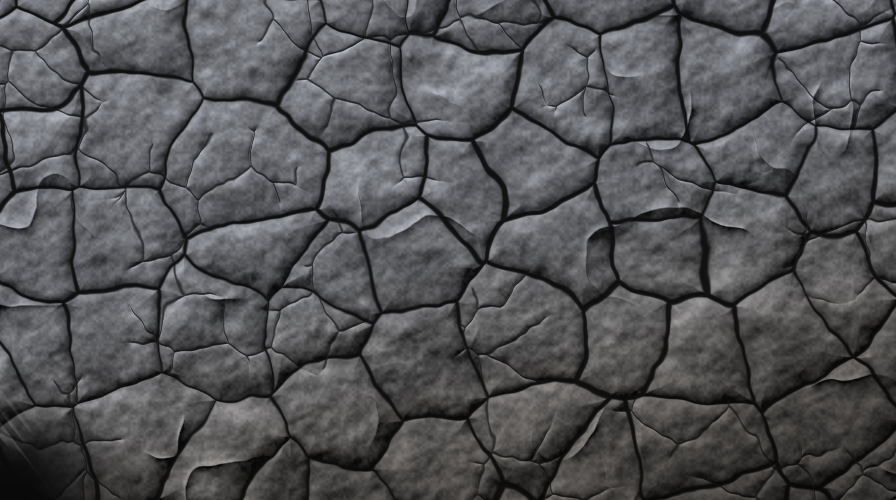
This texture is drawn by a Shadertoy shader. Its source:

```glsl
float hash(vec2 p) {
    return fract(sin(dot(p, vec2(127.1, 311.7))) * 43758.5453);
}

vec2 hash2(vec2 p) {
    return vec2(hash(p), hash(p + 57.3));
}

float noise(vec2 p) {
    vec2 i = floor(p), f = fract(p);
    f = f * f * (3.0 - 2.0 * f);
    return mix(mix(hash(i), hash(i + vec2(1, 0)), f.x),
               mix(hash(i + vec2(0, 1)), hash(i + vec2(1, 1)), f.x), f.y);
}

float fbm(vec2 p) {
    float sum = 0.0, amp = 0.5;
    for (int i = 0; i < 4; i++) {
        sum += amp * noise(p);
        p = mat2(1.6, 1.2, -1.2, 1.6) * p + 7.7;
        amp *= 0.47;
    }
    return sum;
}

vec2 warp(vec2 p, float freq) {
    return vec2(fbm(p * freq), fbm(p * freq + 31.4)) - 0.47;
}

// Distance to the nearest Voronoi border, in cell units
float borderDistance(vec2 p) {
    vec2 cell = floor(p), f = fract(p), nearest = vec2(0), nearestCell = vec2(0);
    float best = 8.0;
    for (int y = -1; y <= 1; y++)
    for (int x = -1; x <= 1; x++) {
        vec2 g = vec2(x, y);
        vec2 r = g + 0.06 + 0.88 * hash2(cell + g) - f;
        if (dot(r, r) < best) {
            best = dot(r, r);
            nearest = r;
            nearestCell = g;
        }
    }
    float border = 8.0;
    for (int y = -2; y <= 2; y++)
    for (int x = -2; x <= 2; x++) {
        vec2 g = nearestCell + vec2(x, y);
        vec2 r = g + 0.06 + 0.88 * hash2(cell + g) - f;
        vec2 d = r - nearest;
        if (dot(d, d) > 1e-4) border = min(border, dot(0.5 * (nearest + r), normalize(d)));
    }
    return border;
}

// x: height, y: distance to main cracks, z: distance to fine cracks
vec3 hide(vec2 p) {
    float plate = borderDistance((p + 0.09 * warp(p, 6.0)) * 5.2 + 3.0) / 5.2;
    float fine = borderDistance((p + 0.12 * warp(p + 4.0, 7.0)) * 7.5 + 19.0) / 7.5;
    fine += 0.035 * smoothstep(0.42, 0.6, noise(p * 6.0 + 8.0));

    // Soft lumps and pinched wrinkles
    float height = 0.048 * fbm(p * 8.5 + 2.0);
    vec2 q = p + 0.12 * warp(p + 9.0, 5.0);
    float pinch = exp(-14.0 * abs(noise(q * vec2(9.0, 6.5) + 12.0) - 0.5));
    height += 0.010 * pinch * smoothstep(0.45, 0.75, noise(p * 9.0 + 40.0));

    // Plates sink towards their cracks
    height -= 0.013 * exp(-plate / 0.018) + 0.005 * exp(-fine / 0.008);
    return vec3(height, plate, fine);
}

void mainImage(out vec4 fragColor, in vec2 fragCoord) {
    vec2 p = fragCoord / iResolution.y;
    vec2 uv = fragCoord / iResolution.xy;
    float soft = 0.0025;

    // Relief lit from the upper left
    vec3 skin = hide(p);
    vec2 slope = vec2(hide(p + vec2(0.003, 0)).x, hide(p + vec2(0, 0.003)).x) - skin.x;
    float lit = -dot(slope / 0.003, vec2(-0.45, 0.89));
    float base = 0.335 + 0.13 * uv.y - 0.05 * uv.x + 0.12 * (fbm(p * 3.0 + 5.0) - 0.47);
    float tone = base + 0.40 * clamp(lit, -0.75, 0.65);

    // Leathery grain
    tone += 0.09 * (noise(p * 190.0) - 0.5) + 0.06 * (noise(p * 80.0) - 0.5);

    // Dark cracks of varying width
    float width = mix(0.0015, 0.0060, noise(p * 5.0 + 21.0));
    float crack = 1.0 - smoothstep(width - soft, width + soft, skin.y);
    float hairline = 1.0 - smoothstep(0.0, 0.0035, skin.z);
    tone *= 1.0 - 0.35 * exp(-skin.y / 0.010);
    tone = mix(tone, 0.05, 0.93 * crack);
    tone = mix(tone, 0.09, 0.75 * hairline);

    // Shadowed lower corners, with bristles at the left
    float corner = 1.0 - smoothstep(0.04, 0.27, length(p * vec2(0.8, 1.0)));
    float bristle = smoothstep(0.6, 0.85, noise(vec2(dot(p, vec2(0.8, 0.6)) * 130.0, dot(p, vec2(-0.6, 0.8)) * 9.0)));
    tone = mix(tone, 0.04 + 0.2 * bristle * smoothstep(0.12, 0.02, p.x), corner);
    tone *= 1.0 - 0.45 * smoothstep(0.7, 1.2, length(vec2(uv.x, 1.0 - uv.y) * vec2(0.75, 0.85)));

    // Cool light above, warm shade below
    vec3 tint = mix(vec3(1.04, 1.0, 0.96), vec3(0.98, 1.0, 1.05), smoothstep(0.0, 0.8, uv.y + 0.3 - 0.4 * uv.x));
    fragColor = vec4(clamp(tone, 0.03, 0.8) * tint, 1.0);
}
```
